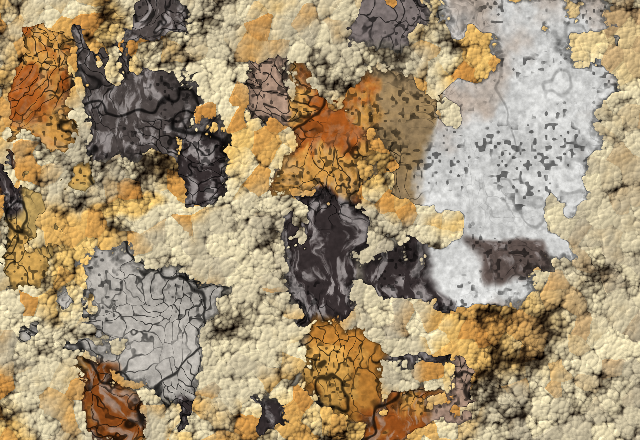
Write a Shadertoy shader that draws this texture.

```glsl
// Weathered mineral wall: worn plates of pale, rusty and charred paint in a
// crumbly ochre crust. Plates are warped rounded boxes; the crust is layered
// cellular noise lit from the upper left.

vec2 hash2(vec2 p) {
    vec3 a = fract(p.xyx * vec3(0.1031, 0.1030, 0.0973));
    a += dot(a, a.yzx + 33.33);
    return fract((a.xx + a.yz) * a.zy);
}

float noise(vec2 p) {
    vec2 i = floor(p), f = fract(p);
    f = f * f * (3.0 - 2.0 * f);
    return mix(mix(hash2(i).x, hash2(i + vec2(1, 0)).x, f.x),
               mix(hash2(i + vec2(0, 1)).x, hash2(i + vec2(1, 1)).x, f.x), f.y);
}

float fbm(vec2 p) {
    float sum = 0.0, amp = 0.52;
    for (int i = 0; i < 5; i++) {
        sum += amp * noise(p);
        p = mat2(1.6, 1.2, -1.2, 1.6) * p + 7.3;
        amp *= 0.5;
    }
    return sum;
}

// Nearest distance, second distance and random id of the nearest cell
vec3 cells(vec2 p) {
    vec2 base = floor(p);
    vec3 r = vec3(9.0, 9.0, 0.0);
    for (int y = -1; y <= 1; y++)
    for (int x = -1; x <= 1; x++) {
        vec2 c = base + vec2(x, y), h = hash2(c + 40.0);
        float d = length(c + h - p);
        if (d < r.x) r = vec3(d, r.x, fract(h.x * 7.0 + h.y * 5.0));
        else r.y = min(r.y, d);
    }
    return r;
}

float dome(vec2 p) {
    vec3 c = cells(p);
    return (1.0 - 1.3 * c.x * c.x) * (0.55 + 0.45 * c.z);
}

float relief(vec2 p) {
    return 0.45 * dome(p * 21.0) + 0.33 * dome(p * 48.0 + 5.0) + 0.22 * dome(p * 105.0);
}

// Paints one plate: rgb holds its tint, a the distance to the nearest plate
void lay(inout vec4 plate, vec2 p, vec2 centre, vec2 size, float tilt, vec3 tint) {
    vec2 q = mat2(cos(tilt), -sin(tilt), sin(tilt), cos(tilt)) * (p - centre);
    vec2 b = abs(q) - size + 0.03;
    float d = length(max(b, 0.0)) + min(max(b.x, b.y), 0.0) - 0.03;
    plate.rgb = mix(plate.rgb, tint, smoothstep(0.012, -0.012, d));
    plate.a = min(plate.a, d);
}

void mainImage(out vec4 fragColor, in vec2 fragCoord) {
    vec2 p = fragCoord / iResolution.y;
    p.x += 0.5 * (1.4545 - iResolution.x / iResolution.y);
    float px = 1.0 / iResolution.y;
    vec2 warp = vec2(fbm(p * 6.0), fbm(p * 6.0 + 19.0)) - 0.5;
    vec2 w = p + 0.16 * warp;

    // Layout of the plates
    vec3 white = vec3(0.81, 0.81, 0.80), rust = vec3(0.66, 0.35, 0.13);
    vec3 char0 = vec3(0.21, 0.18, 0.18), blush = vec3(0.66, 0.55, 0.48);
    vec4 plate = vec4(0.6, 0.57, 0.5, 1.0);
    lay(plate, w, vec2(0.31, 0.81), vec2(0.12, 0.21), 0.0, vec3(0.30, 0.27, 0.26));
    lay(plate, w, vec2(0.06, 0.77), vec2(0.11, 0.24), -0.1, rust);
    lay(plate, w, vec2(0.13, 0.49), vec2(0.13, 0.09), 0.4, vec3(0.74, 0.62, 0.37));
    lay(plate, w, vec2(0.02, 0.55), vec2(0.04, 0.06), 0.0, char0);
    lay(plate, w, vec2(0.46, 0.63), vec2(0.05, 0.10), -0.1, char0);
    lay(plate, w, vec2(0.62, 0.80), vec2(0.06, 0.09), 0.0, blush);
    lay(plate, w, vec2(0.93, 0.67), vec2(0.09, 0.19), 0.0, vec3(0.57, 0.48, 0.35));
    lay(plate, w, vec2(0.75, 0.69), vec2(0.10, 0.17), -0.25, rust);
    lay(plate, w, vec2(0.86, 0.95), vec2(0.10, 0.06), 0.0, vec3(0.48, 0.44, 0.43));
    lay(plate, w, vec2(1.16, 0.73), vec2(0.20, 0.32), -0.08, white);
    lay(plate, w, vec2(1.07, 0.36), vec2(0.11, 0.10), 0.3, white);
    lay(plate, w, vec2(1.15, 0.41), vec2(0.08, 0.06), -0.1, vec3(0.36, 0.31, 0.29));
    lay(plate, w, vec2(0.93, 0.31), vec2(0.07, 0.14), 0.3, char0);
    lay(plate, w, vec2(0.73, 0.40), vec2(0.09, 0.14), 0.0, char0);
    lay(plate, w, vec2(0.31, 0.27), vec2(0.19, 0.14), -0.4, vec3(0.69, 0.67, 0.64));
    lay(plate, w, vec2(0.24, 0.08), vec2(0.05, 0.09), 0.2, rust * 0.8);
    lay(plate, w, vec2(0.50, 0.04), vec2(0.12, 0.07), 0.0, char0);
    lay(plate, w, vec2(0.78, 0.17), vec2(0.12, 0.09), -0.2, vec3(0.70, 0.47, 0.20));
    lay(plate, w, vec2(1.10, 0.15), vec2(0.08, 0.14), -0.1, blush);
    lay(plate, w, vec2(0.92, 0.05), vec2(0.09, 0.06), 0.0, rust * 0.85);

    // Plate surface: stains, dust, pits
    vec3 paint = plate.rgb;
    float tone = dot(paint, vec3(0.333));
    float warm = smoothstep(0.15, 0.4, paint.r - paint.b);
    float pale = smoothstep(0.69, 0.78, tone);
    float dust = smoothstep(0.46, 0.7, fbm(w * vec2(75.0, 38.0)));
    float stain = fbm(w * 12.0 + 3.0);
    paint = mix(paint, vec3(0.83, 0.64, 0.33), warm * 0.8 * smoothstep(0.45, 0.65, stain));
    paint = mix(paint, vec3(0.68, 0.65, 0.64), 0.75 * dust * (1.0 - smoothstep(0.25, 0.45, tone)));
    paint = mix(paint, vec3(0.64, 0.52, 0.42), 0.5 * pale * smoothstep(0.56, 0.75, fbm(p * 5.0 + 31.0)));
    paint *= 0.68 + 0.38 * fbm(p * 110.0) + 0.28 * fbm(p * 9.0 + 8.0);
    paint *= 1.0 - 0.5 * smoothstep(0.66, 0.8, noise(p * 120.0)) * smoothstep(0.45, 0.6, stain);

    // Fine crackle and long fissures
    vec3 crackle = cells(w * 27.0 + 2.5 * warp);
    float crack = smoothstep(0.05 + 30.0 * px, 0.02, crackle.y - crackle.x);
    crack *= smoothstep(0.38, 0.6, fbm(p * 5.0 + 12.0)) * mix(0.65, 0.15, pale);
    float fissure = smoothstep(0.008 + 2.0 * px, 0.002, abs(fbm(p * 3.2 + 4.0) - 0.5));
    paint *= 1.0 - max(crack, fissure * mix(0.7, 0.2, pale));

    // Crust: lit grains with dark hollows
    vec2 g = p + 0.03 * warp + 0.006 * (noise(p * 70.0) - 0.5);
    float height = relief(g);
    float slope = height - relief(g + vec2(-0.003, 0.003));
    float id = cells(g * 21.0).z;
    vec2 arm = vec2(0.23, 0.14), along = w - vec2(0.13, 0.40);
    float ridge = length(along - arm * clamp(dot(along, arm) / dot(arm, arm), 0.0, 1.0)) - 0.02;
    float ochre = smoothstep(0.4, 0.62, fbm(p * 4.5 + 21.0) + 0.25 * (id - 0.5)) * (1.0 - 0.6 * smoothstep(1.1, 1.35, p.x));
    ochre = max(ochre, smoothstep(0.01, -0.01, ridge));
    vec3 crust = mix(vec3(0.85, 0.80, 0.65), vec3(0.64, 0.60, 0.51), id);
    crust = mix(crust, mix(vec3(0.86, 0.70, 0.38), vec3(0.72, 0.48, 0.20), id * id), ochre * 0.85);
    float hollow = smoothstep(0.12, 0.66, height + 0.9 * (fbm(p * 8.0 + 50.0) - 0.45));
    crust *= mix(vec3(0.26, 0.23, 0.21), vec3(1.08), hollow) + 1.2 * slope;

    // Crust creeps over plate edges and throws a shadow on them
    float edge = max(plate.a, -ridge) + 0.1 * smoothstep(0.53, 0.66, fbm(p * 8.0 + 3.0));
    edge += 0.06 * (height - 0.5);
    paint *= 1.0 - 0.45 * smoothstep(-0.022, 0.0, edge);
    vec3 col = mix(crust, paint, smoothstep(px, -px, edge));
    fragColor = vec4(clamp(col, 0.0, 1.0), 1.0);
}
```
